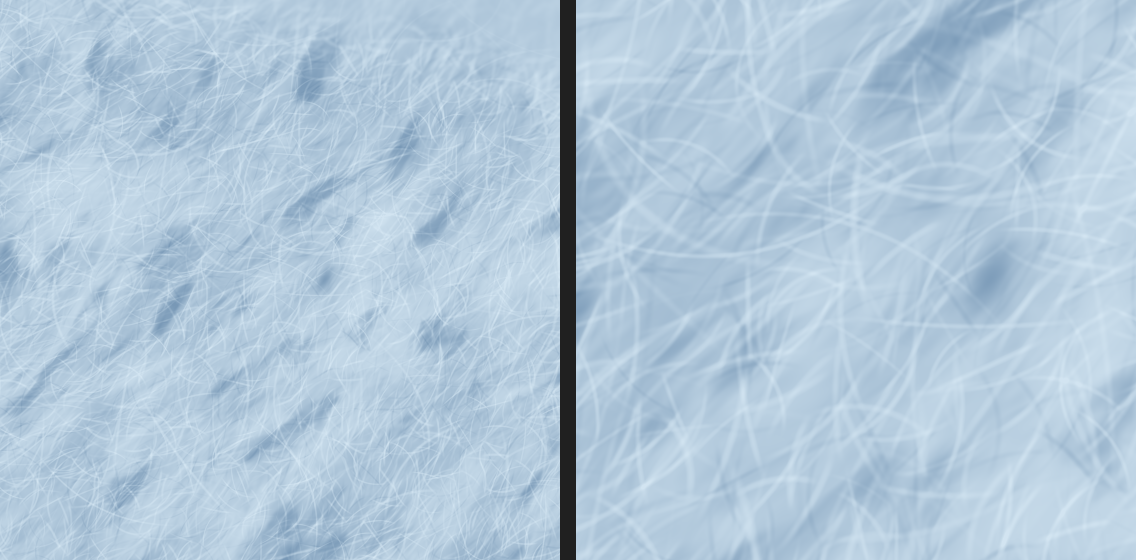
Left: the whole. Right: its middle third, enlarged.
Reproduce this texture procedurally as a three.js fragment shader.

```glsl
// Brushed pale blue wool: soft diagonal tufts and dark gaps from stretched noise,
// covered by layers of fine curved hairs scattered one per cell, lighter and
// darker than the ground, which melt into a soft blur at the upper right.

varying vec2 vUv;

const vec3 DEEP_BLUE = vec3(0.51, 0.63, 0.74);
const vec3 PALE_BLUE = vec3(0.77, 0.85, 0.91);
const float NAP_ANGLE = 0.80;

vec4 hash4(vec2 cell, float seed) {
  float n = dot(cell, vec2(12.99, 78.23)) + seed * 37.7;
  return fract(sin(vec4(n, n + 1.7, n + 4.1, n + 7.3)) * 43758.5);
}

vec2 rotate(vec2 p, float angle) {
  float c = cos(angle), s = sin(angle);
  return vec2(c * p.x - s * p.y, s * p.x + c * p.y);
}

float valueNoise(vec2 p, float seed) {
  vec2 i = floor(p), f = fract(p);
  f = f * f * (3.0 - 2.0 * f);
  float low = mix(hash4(i, seed).x, hash4(i + vec2(1.0, 0.0), seed).x, f.x);
  float high = mix(hash4(i + vec2(0.0, 1.0), seed).x, hash4(i + 1.0, seed).x, f.x);
  return mix(low, high, f.y);
}

float layeredNoise(vec2 p, float seed) {
  float sum = 0.0, weight = 0.5;
  for (int i = 0; i < 4; i++) {
    sum += weight * valueNoise(p, seed + float(i));
    p = rotate(p, 0.15) * 2.03 + 5.3;
    weight *= 0.5;
  }
  return sum / 0.9375;
}

// Local direction of the nap: steeper to the right, flatter to the top.
float napAngle(vec2 p) {
  return 0.66 + 0.34 * p.x - 0.25 * (p.y - 0.5) + 0.2 * sin(p.x * 7.0 + 4.0 * sin(p.y * 5.0));
}

// Soft parabolic hair, fading at both ends.
float hair(vec2 p, float bend, float reach, float width) {
  float slope = 2.0 * bend * p.x;
  float dist = abs(p.y - bend * p.x * p.x) * inversesqrt(1.0 + slope * slope);
  return (1.0 - smoothstep(0.0, width, dist)) * (1.0 - smoothstep(0.45 * reach, reach, abs(p.x)));
}

// Sum of hair tones in one layer; tones holds the darkest and lightest.
float hairLayer(vec2 uv, float cells, float seed, float width, float spread, float bend, vec2 tones) {
  vec2 shift = hash4(vec2(seed, 3.0), 1.0).xy;
  vec2 grid = uv * cells + shift;
  float sum = 0.0;
  for (int y = -1; y <= 1; y++) {
    for (int x = -1; x <= 1; x++) {
      vec2 cell = floor(grid) + vec2(float(x), float(y));
      vec4 h = hash4(cell, seed);
      vec2 root = cell + h.xy;
      float turn = h.z * 2.0 - 1.0;
      float angle = napAngle((root - shift) / cells) + spread * turn * (0.4 + 0.6 * turn * turn);
      float curl = bend * (fract(h.w * 17.0) * 2.0 - 1.0);
      float thickness = width * cells * (0.7 + 0.6 * fract(h.z * 13.0));
      float tone = mix(tones.x, tones.y, fract(h.w * 7.0));
      sum += tone * hair(rotate(grid - root, -angle), curl, 0.6 + 0.35 * h.w, thickness);
    }
  }
  return sum;
}

// Tufts, gaps and fuzz below the hairs.
float woolGround(vec2 uv, float blur) {
  vec2 warp = vec2(valueNoise(uv * 5.0, 21.0), valueNoise(uv * 5.0, 22.0)) - 0.5;
  vec2 nap = rotate(uv + 0.07 * warp, -NAP_ANGLE);
  float tufts = layeredNoise(nap * vec2(3.5, 8.0), 31.0) - 0.5;
  float clumps = layeredNoise(nap * vec2(12.0, 27.0), 41.0) - 0.5;
  float gaps = smoothstep(0.54, 0.82, layeredNoise(nap * vec2(8.0, 23.0), 51.0));
  float fuzz = valueNoise(nap * vec2(65.0, 170.0), 61.0) - 0.5;
  float detail = 0.6 * clumps - 0.65 * gaps + 0.16 * fuzz;
  return 0.70 + 0.8 * tufts * (1.0 - 0.6 * blur) + detail * (1.0 - blur);
}

void main() {
  float blur = smoothstep(-0.08, 0.16, vUv.y - 1.05 + 0.25 * vUv.x);
  float tone = woolGround(vUv, blur) + 0.08 * blur;
  tone += 0.05 * (smoothstep(0.0, 0.8, vUv.x + vUv.y) - 0.8);

  // Thick pale locks, then short fine hairs, longer hairs and loose curls.
  float hairs = hairLayer(vUv, 7.0, 2.0, 0.013, 0.5, 0.25, vec2(-0.06, 0.26));
  float soften = 1.0 + 3.0 * blur;
  for (int i = 0; i < 8; i++) {
    float seed = 10.0 + float(i);
    hairs += hairLayer(vUv, 19.0 + float(i), seed, 0.0027 * soften, 1.5, 0.45, vec2(-0.16, 0.32));
  }
  for (int i = 0; i < 6; i++) {
    float seed = 30.0 + float(i);
    hairs += hairLayer(vUv, 8.0 + float(i), seed, 0.0031 * soften, 1.0, 0.4, vec2(-0.10, 0.30));
  }
  for (int i = 0; i < 3; i++) {
    float seed = 50.0 + float(i);
    hairs += hairLayer(vUv, 4.0 + float(i), seed, 0.0034, 3.0, 0.9, vec2(0.08, 0.32));
  }
  tone += hairs * (1.0 - 0.85 * blur);

  // Compress the highlights so that crossing hairs stay pale blue.
  tone -= 0.45 * max(tone - 0.88, 0.0);
  gl_FragColor = vec4(mix(DEEP_BLUE, PALE_BLUE, clamp(tone, -0.15, 1.2)), 1.0);
}
```
